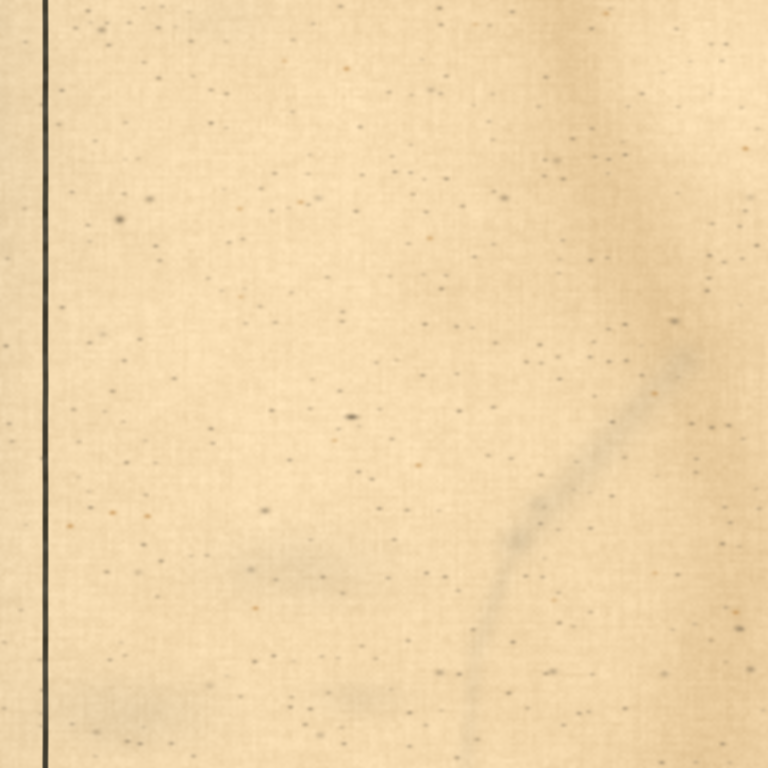
Give the GLSL for this texture, as a WebGL 2 fragment shader.

```glsl
#version 300 es
precision highp float;
// Aged cream paper with soft folds, woven fibres, flecks and one dark ruled line.
uniform vec2 u_resolution;
out vec4 fragColor;

const vec3 CREAM = vec3(0.978, 0.874, 0.703);
const vec3 TAN = vec3(0.905, 0.785, 0.600);
const vec3 GREY = vec3(0.800, 0.725, 0.590);
const vec3 INK = vec3(0.235, 0.220, 0.170);
const vec3 FLECK = vec3(0.500, 0.435, 0.340);
const vec3 RUST = vec3(0.780, 0.580, 0.330);

float hash(vec2 p) {
  return fract(sin(dot(p, vec2(127.1, 311.7))) * 43758.5453);
}

float noise(vec2 p) {
  vec2 i = floor(p);
  vec2 f = fract(p);
  f = f * f * (3.0 - 2.0 * f);
  float low = mix(hash(i), hash(i + vec2(1.0, 0.0)), f.x);
  float high = mix(hash(i + vec2(0.0, 1.0)), hash(i + 1.0), f.x);
  return mix(low, high, f.y);
}

float fbm(vec2 p) {
  float sum = 0.0;
  float amp = 0.5;
  for (int i = 0; i < 4; i++) {
    sum += amp * noise(p);
    p = p * 2.03 + 17.3;
    amp *= 0.5;
  }
  return sum / 0.9375;
}

// Gaussian blot with separate radii.
float blot(vec2 p, vec2 center, vec2 radius) {
  vec2 d = (p - center) / radius;
  return exp(-dot(d, d));
}

// Gaussian stroke along a segment.
float stroke(vec2 p, vec2 a, vec2 b, float width) {
  vec2 ab = b - a;
  float t = clamp(dot(p - a, ab) / dot(ab, ab), 0.0, 1.0);
  float d = length(p - a - ab * t) / width;
  return exp(-d * d);
}

// One randomly placed fleck per chosen grid cell.
float flecks(vec2 p, float cells, float density, float size, float seed) {
  vec2 g = p * cells;
  vec2 cell = floor(g);
  float chosen = step(hash(cell + seed), density);
  vec2 center = 0.25 + 0.5 * vec2(hash(cell + seed + 3.7), hash(cell + seed + 8.1));
  float strength = 0.3 + 0.7 * hash(cell + seed + 5.9);
  return chosen * strength * blot(fract(g), center, vec2(1.2, 0.9) * size * cells);
}

// Broad warm shading: the right-hand fold and its fading edges.
float warmth(vec2 p) {
  float fold = stroke(p, vec2(0.73, 1.02), vec2(0.77, 0.80), 0.055);
  fold = max(fold, stroke(p, vec2(0.77, 0.80), vec2(0.88, 0.55), 0.085));
  fold = max(fold, 0.95 * stroke(p, vec2(0.88, 0.55), vec2(0.97, 0.32), 0.065));
  fold = max(fold, 0.85 * stroke(p, vec2(0.97, 0.32), vec2(0.92, -0.02), 0.08));
  float t = 0.58 * fold + 0.28 * smoothstep(0.35, 0.95, p.x);
  t += 0.28 * blot(p, vec2(0.56, 1.03), vec2(0.25, 0.10));
  t += 0.18 * blot(p, vec2(0.63, 0.61), vec2(0.12, 0.08));
  t -= 0.36 * blot(p, vec2(0.94, 0.88), vec2(0.13, 0.14));
  return t + 0.12 * smoothstep(0.4, 0.0, p.y);
}

// Cool grey soiling: diagonal crease, left margin and lower smudges.
float soiling(vec2 p) {
  float crease = 0.7 * stroke(p, vec2(0.89, 0.53), vec2(0.67, 0.29), 0.024);
  crease = max(crease, 0.55 * stroke(p, vec2(0.67, 0.29), vec2(0.62, 0.15), 0.014));
  crease = max(crease, 0.45 * stroke(p, vec2(0.62, 0.15), vec2(0.605, -0.02), 0.012));
  float t = 0.42 * crease + 0.25 * blot(p, vec2(0.675, 0.295), vec2(0.018, 0.016));
  t += 0.22 * blot(p, vec2(0.70, 0.345), vec2(0.015, 0.01));
  t += 0.30 * exp(-p.x * 9.0) * (0.65 + 0.35 * smoothstep(0.4, 0.8, p.y));
  t += 0.22 * blot(p, vec2(0.39, 0.26), vec2(0.12, 0.05));
  t += 0.26 * blot(p, vec2(0.17, 0.07), vec2(0.12, 0.05));
  t += 0.20 * blot(p, vec2(0.47, 0.09), vec2(0.06, 0.025));
  return t + 0.14 * blot(p, vec2(0.29, 0.98), vec2(0.08, 0.05));
}

void main() {
  vec2 p = gl_FragCoord.xy / u_resolution;
  float pixel = 1.0 / u_resolution.x;

  // Paper tone
  float mottle = fbm(p * 9.0) - 0.5;
  vec3 color = mix(CREAM, TAN, clamp(warmth(p) + 0.3 * mottle + 0.08, 0.0, 1.0));
  float patchy = 0.75 + 0.5 * fbm(p * 28.0 + 4.0);
  color = mix(color, GREY, clamp(soiling(p) * patchy, 0.0, 0.75));

  // Fine grain and crossed fibres
  float grain = noise(p * 125.0) + 0.7 * noise(p * 230.0 + 31.0) - 0.85;
  float weave = noise(p * vec2(24.0, 190.0)) + noise(p * vec2(190.0, 24.0) + 9.0) - 1.0;
  color += (0.026 * grain + 0.018 * weave) * vec3(0.9, 1.0, 1.1);

  // Scattered flecks, plus the two darkest specks
  float dirt = 0.38 * flecks(p, 46.0, 0.14, 0.0035, 2.0);
  dirt += 0.55 * flecks(p, 13.0, 0.12, 0.005, 41.0);
  dirt += 0.75 * blot(p, vec2(0.458, 0.457), vec2(0.008, 0.004));
  dirt += 0.65 * blot(p, vec2(0.156, 0.714), vec2(0.006, 0.005));
  color = mix(color, FLECK, clamp(dirt, 0.0, 0.85));
  color = mix(color, RUST, 0.6 * flecks(p, 17.0, 0.03, 0.004, 73.0));

  // Ruled line with a soft inked edge
  float offset = abs(p.x - 0.0592 - 0.0004 * (noise(vec2(p.y * 22.0, 3.0)) - 0.5));
  float ruled = 1.0 - smoothstep(0.0016, 0.0048 + 0.5 * pixel, offset);
  vec3 ink = INK + 0.10 * (noise(vec2(p.y * 90.0, 7.0)) - 0.4);
  color = mix(color, ink, 0.96 * ruled);

  fragColor = vec4(clamp(color, 0.0, 1.0), 1.0);
}
```
